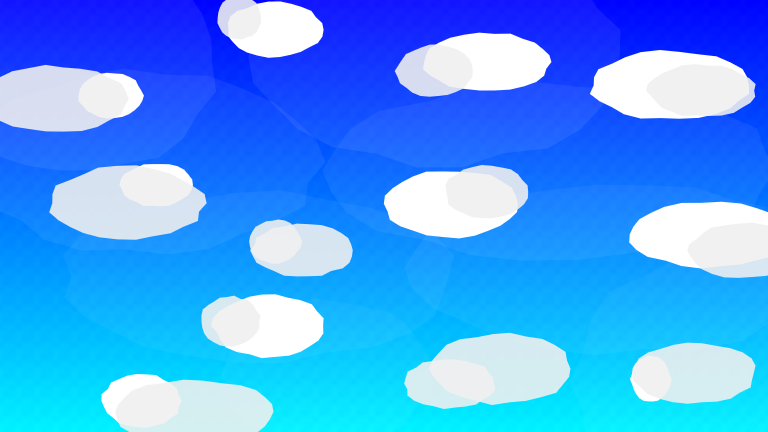
A Shadertoy shader for this texture:

```glsl
// Flat ragged-edged clouds and faint haze over a blue to cyan sky.
#define SKY_TOP vec3(0.0, 0.01, 1.0)
#define SKY_BOTTOM vec3(0.0, 0.95, 1.0)
#define SHADE_COLOR vec3(0.94)
#define SHADE_ALPHA 0.89
#define HAZE_COUNT 8
#define CLOUD_GRID ivec2(4, 3)
#define EDGE_SIDES 26.0
#define EDGE_ROUGHNESS 0.045
#define DIMPLE_SIZE 0.043
#define DIMPLE_STRENGTH 0.03

const float TAU = 6.28319;

float hash(float x) {
    return fract(sin(x * 127.1 + 3.7) * 43758.5);
}

vec2 hash2(float x) {
    return vec2(hash(x), hash(x + 57.3));
}

// Value noise that repeats every `period` lattice cells
float tiledNoise(vec2 p, float period) {
    vec2 cell = floor(p), f = fract(p);
    f = f * f * (3.0 - 2.0 * f);
    vec2 a = mod(cell, period), b = mod(cell + 1.0, period);
    float low = mix(hash(a.x + a.y * 9.0), hash(b.x + a.y * 9.0), f.x);
    float high = mix(hash(a.x + b.y * 9.0), hash(b.x + b.y * 9.0), f.x);
    return mix(low, high, f.y);
}

// Corner of a ragged ellipse
vec2 corner(float index, vec2 radius, float seed) {
    float angle = index / EDGE_SIDES * TAU;
    float wobble = hash(mod(index, EDGE_SIDES) + seed * 31.0) * 2.0 - 1.0;
    return radius * vec2(cos(angle), sin(angle)) * (1.0 + EDGE_ROUGHNESS * wobble);
}

// Smoothed coverage of a ragged ellipse made of straight edges
float raggedEllipse(vec2 p, vec2 radius, float seed) {
    vec2 q = p / radius;
    float sector = floor(fract(atan(q.y, q.x) / TAU) * EDGE_SIDES);
    vec2 start = corner(sector, radius, seed);
    vec2 edge = corner(sector + 1.0, radius, seed) - start;
    vec2 rel = p - start;
    float inside = (edge.x * rel.y - edge.y * rel.x) / length(edge);
    return clamp(inside * iResolution.y + 0.5, 0.0, 1.0);
}

vec3 sky(vec2 p) {
    vec3 color = mix(SKY_BOTTOM, SKY_TOP, p.y);
    float dimple = tiledNoise(p / DIMPLE_SIZE * 3.0, 3.0) - 0.5;
    return color + DIMPLE_STRENGTH * dimple * vec3(0.5, 1.0, 0.0);
}

vec3 addHaze(vec3 color, vec2 p, float aspect) {
    for (int i = 0; i < HAZE_COUNT; i++) {
        float k = float(i);
        vec2 center = vec2(aspect * fract(k * 0.618 + 0.1), fract(k * 0.755 + 0.85));
        vec2 radius = mix(vec2(0.22, 0.15), vec2(0.6, 0.32), hash2(k + 11.0));
        float alpha = mix(0.03, 0.08, center.y);
        color = mix(color, vec3(1.0), alpha * raggedEllipse(p - center, radius, k + 70.0));
    }
    return color;
}

// Each grid cell holds a white puff overlapped by a translucent shaded one
vec3 addClouds(vec3 color, vec2 p, float aspect) {
    int puffs = 2 * CLOUD_GRID.x * CLOUD_GRID.y;
    for (int i = 0; i < puffs; i++) {
        int cluster = i / 2;
        float k = float(i), id = float(cluster);
        vec2 cell = vec2(cluster % CLOUD_GRID.x, cluster / CLOUD_GRID.x);
        vec2 jitter = (hash2(id + 5.0) - 0.5) * 0.7;
        vec2 center = (cell + 0.5 + jitter) / vec2(CLOUD_GRID) * vec2(aspect, 1.0);

        bool shaded = i % 2 == 1;
        if (shaded) {
            float side = hash(id + 23.0) < 0.5 ? -1.0 : 1.0;
            center += vec2(side * mix(0.06, 0.14, hash(id + 41.0)),
                           mix(-0.05, 0.03, hash(id + 83.0)));
        }
        float size = fract(k * 0.618 + 0.3);
        vec2 radius = vec2(mix(0.045, 0.2, size),
                           mix(0.042, 0.09, mix(size, hash(k + 17.0), 0.3)));

        bool translucent = shaded || hash(id + 61.0) < 0.25;
        float cover = raggedEllipse(p - center, radius, k + 2.0);
        color = translucent ? mix(color, SHADE_COLOR, SHADE_ALPHA * cover)
                            : mix(color, vec3(1.0), cover);
    }
    return color;
}

void mainImage(out vec4 fragColor, in vec2 fragCoord) {
    vec2 p = fragCoord / iResolution.y;
    float aspect = iResolution.x / iResolution.y;
    vec3 color = addHaze(sky(p), p, aspect);
    color = addClouds(color, p, aspect);
    fragColor = vec4(clamp(color, 0.0, 1.0), 1.0);
}
```
